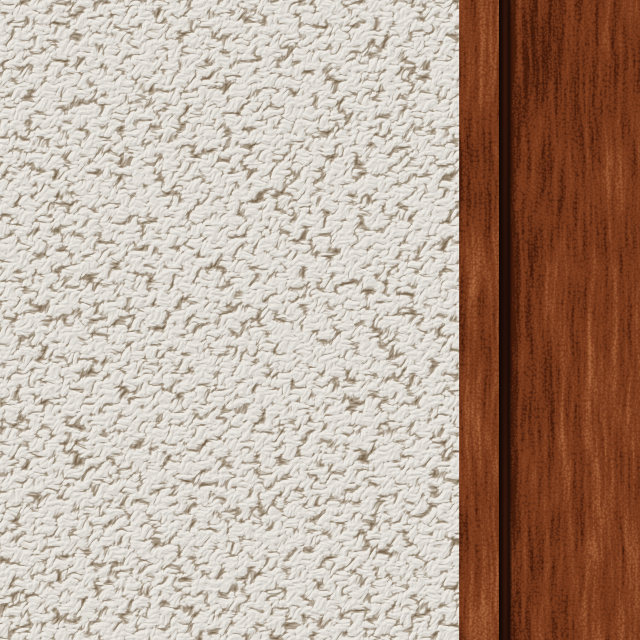
A three.js fragment shader for this texture:

```glsl
varying vec2 vUv;

// Layout across the canvas
const float WALL_END = 0.7175;
const float TRIM_END = 0.7795;
const float GROOVE_END = 0.7975;
const float EDGE_SOFT = 0.0009;

// Plaster
const vec3 PLASTER_LIGHT = vec3(0.875, 0.860, 0.835);
const vec3 PLASTER_PIT = vec3(0.660, 0.605, 0.530);
const vec3 PLASTER_DEEP = vec3(0.480, 0.400, 0.310);
const float LUMP_SCALE = 104.0;
const float LUMP_ANGLE = 0.50;
const float LUMP_STRETCH = 0.68;
const vec2 LIGHT_STEP = vec2(-0.0018, 0.0026);
const float RELIEF = 0.32;

// Wood
const vec3 WOOD_DARK = vec3(0.270, 0.105, 0.040);
const vec3 WOOD_MID = vec3(0.480, 0.230, 0.110);
const vec3 WOOD_LIGHT = vec3(0.690, 0.420, 0.250);
const vec3 GROOVE_DARK = vec3(0.085, 0.035, 0.020);
const vec3 GROOVE_LIP = vec3(0.210, 0.085, 0.042);
const vec2 GRAIN_SCALE = vec2(105.0, 7.0);
const float SPECKLE_SCALE = 230.0;

vec2 hash2(vec2 p) {
  vec3 q = fract(p.xyx * vec3(0.1031, 0.1030, 0.0973));
  q += dot(q, q.yzx + 33.33);
  return fract((q.xx + q.yz) * q.zy);
}

// Distance to the nearest scattered point
float cellular(vec2 p) {
  vec2 cell = floor(p);
  vec2 local = fract(p);
  float nearest = 4.0;
  for (int j = -1; j <= 1; j++) {
    for (int i = -1; i <= 1; i++) {
      vec2 offset = vec2(float(i), float(j));
      vec2 d = offset + hash2(cell + offset + 40.0) - local;
      nearest = min(nearest, dot(d, d));
    }
  }
  return sqrt(nearest);
}

// Slow unevenness from layered sines, about -1 to 1
float drift(vec2 p) {
  return (sin(p.x + 1.7 * sin(p.y * 0.8))
        + sin(p.y * 1.3 + 1.4 * sin(p.x * 0.7 + 2.0))
        + sin(p.x * 1.9 - p.y * 1.6 + 0.8)) / 3.0;
}

// Pit depth of the plaster, stretched along a rising diagonal
float plasterDepth(vec2 uv) {
  float c = cos(LUMP_ANGLE);
  float s = sin(LUMP_ANGLE);
  vec2 p = mat2(c, -s, s, c) * uv * vec2(1.0);
  p = p * vec2(LUMP_STRETCH, 1.0) * LUMP_SCALE;
  p += 0.28 * vec2(sin(p.y * 2.1 + sin(p.x)), sin(p.x * 2.4 + sin(p.y * 1.3)));
  return 0.48 * cellular(p)
       + 0.30 * cellular(p * 0.47 + 17.0)
       + 0.22 * cellular(p * 2.1 + 31.0);
}

vec3 plaster(vec2 uv) {
  float depth = plasterDepth(uv);
  float slope = plasterDepth(uv + LIGHT_STEP) - depth;
  float level = depth + 0.015 * drift(uv * 21.0);
  vec3 col = mix(PLASTER_LIGHT, PLASTER_PIT, smoothstep(0.44, 0.64, level));
  col = mix(col, PLASTER_DEEP, 0.7 * smoothstep(0.62, 0.80, level));
  col += RELIEF * clamp(slope, -0.25, 0.16);
  return col + 0.025 * (cellular(uv * 300.0) - 0.45);
}

// Vertical fibres, pores and speckle; tone runs from dark to light
vec3 wood(vec2 uv, float tone) {
  vec2 p = uv;
  p.x += 0.0025 * sin(uv.y * 13.0 + uv.x * 30.0) + 0.001 * sin(uv.y * 41.0);
  float fibre = cellular(p * GRAIN_SCALE);
  float streak = cellular(p * GRAIN_SCALE * vec2(0.4, 0.5) + 9.0);
  float pore = cellular(p * GRAIN_SCALE * vec2(1.9, 3.2) + 23.0);
  float speckle = cellular(uv * SPECKLE_SCALE);
  tone += 0.42 * (fibre - 0.45) + 0.32 * (streak - 0.45);
  tone += 0.24 * (pore - 0.45) + 0.34 * (0.45 - speckle);
  tone += 0.09 * drift(uv * vec2(24.0, 15.0));
  vec3 col = mix(WOOD_DARK, WOOD_MID, smoothstep(0.0, 0.5, tone));
  return mix(col, WOOD_LIGHT, smoothstep(0.45, 1.05, tone));
}

float band(float x, float center, float width) {
  float d = (x - center) / width;
  return exp(-d * d);
}

void main() {
  vec2 uv = vUv;

  // Narrow trim, darker in its upper half and at its left edge
  float trimTone = 0.55 - 0.16 * band(uv.y, 0.68, 0.10);
  trimTone -= 0.20 * band(uv.x, WALL_END, 0.004);
  trimTone += 0.08 * band(uv.x, TRIM_END, 0.006);

  // Wide panel, lighter to the right and below
  float across = smoothstep(GROOVE_END, 1.0, uv.x);
  float panelTone = 0.31 + 0.17 * across + 0.11 * (1.0 - uv.y);
  panelTone -= 0.25 * band(uv.x, GROOVE_END, 0.013);

  float onTrim = 1.0 - smoothstep(-EDGE_SOFT, EDGE_SOFT, uv.x - TRIM_END);
  vec3 timber = wood(uv, mix(panelTone, trimTone, onTrim));

  // Shadowed groove with a faint inner lip
  float lip = band(uv.x, 0.5 * (TRIM_END + GROOVE_END) + 0.001, 0.0045);
  vec3 groove = mix(GROOVE_DARK, GROOVE_LIP, lip * (0.75 + 0.25 * sin(uv.y * 9.0)));
  float inGroove = (1.0 - onTrim)
                 * (1.0 - smoothstep(-0.003, 0.004, uv.x - GROOVE_END));
  timber = mix(timber, groove, inGroove);

  float pastWall = smoothstep(-EDGE_SOFT, EDGE_SOFT, uv.x - WALL_END);
  gl_FragColor = vec4(mix(plaster(uv), timber, pastWall), 1.0);
}
```
